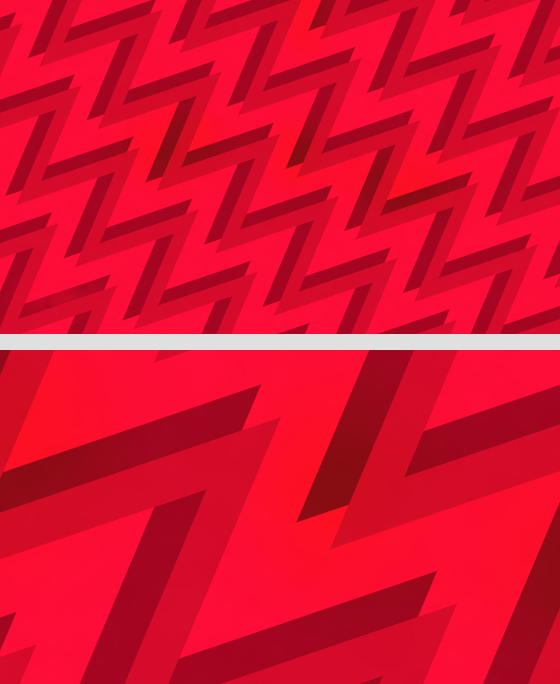
Top: the whole. Bottom: its middle third, enlarged.
Reproduce this pattern procedurally as a WebGL 1 fragment shader.

```glsl
precision highp float;
uniform vec2 u_resolution;

const vec3 SCARLET = vec3(0.99, 0.05, 0.22);
const vec3 CRIMSON = vec3(0.84, 0.04, 0.17);
const vec3 MAROON = vec3(0.65, 0.02, 0.13);

float cross2(vec2 a, vec2 b) {
  return a.x * b.y - a.y * b.x;
}

// Coordinates of v along two slanted axes
vec2 toAxes(vec2 v, vec2 first, vec2 second) {
  return vec2(cross2(v, second), cross2(first, v)) / cross2(first, second);
}

// Signed distance to a box given by its low and high corners
float box(vec2 p, vec2 low, vec2 high) {
  vec2 d = abs(p - 0.5 * (low + high)) - 0.5 * (high - low);
  return length(max(d, 0.0)) + min(max(d.x, d.y), 0.0);
}

float fill(float dist, float pixel) {
  return 1.0 - smoothstep(-0.6 * pixel, 0.6 * pixel, dist);
}

float hash(vec2 p) {
  return fract(sin(dot(p, vec2(127.1, 311.7))) * 43758.5);
}

float noise(vec2 p) {
  vec2 i = floor(p);
  vec2 f = fract(p);
  f = f * f * (3.0 - 2.0 * f);
  return mix(mix(hash(i), hash(i + vec2(1.0, 0.0)), f.x),
             mix(hash(i + vec2(0.0, 1.0)), hash(i + 1.0), f.x), f.y);
}

float fbm(vec2 p) {
  float sum = 0.0;
  float weight = 0.5;
  for (int i = 0; i < 4; i++) {
    sum += weight * noise(p);
    p = p * 2.03 + 7.1;
    weight *= 0.5;
  }
  return sum;
}

// Soft elliptical patch
float glow(vec2 p, vec2 center, vec2 radius) {
  vec2 d = (p - center) / radius;
  return exp(-dot(d, d));
}

// Distances to the zigzag band (x) and its shadow bars (y)
vec2 zigzag(vec2 q) {
  float steep = box(q, vec2(-0.19, 0.0), vec2(1.0, 0.172));
  float shallow = box(q, vec2(0.81, 0.0), vec2(1.0, 1.172));
  // Shadows tuck slightly under the band
  float steepShadow = box(q, vec2(0.0, -0.176), vec2(0.845, 0.04));
  float shallowShadow = box(q, vec2(0.65, 0.13), vec2(0.85, 1.04));
  return vec2(min(steep, shallow), min(steepShadow, shallowShadow));
}

// Nearest distances over the slanted lattice of repeats
vec2 zigzagField(vec2 q, vec2 alongStep, vec2 acrossStep) {
  vec2 base = floor(toAxes(q, alongStep, acrossStep));
  vec2 nearest = vec2(10.0);
  for (int j = -1; j <= 1; j++) {
    for (int i = -1; i <= 1; i++) {
      vec2 cell = base + vec2(float(i), float(j));
      vec2 local = q - cell.x * alongStep - cell.y * acrossStep;
      nearest = min(nearest, zigzag(local));
    }
  }
  return nearest;
}

void main() {
  vec2 p = gl_FragCoord.xy / u_resolution.x;

  // Slanted frame in which both zigzag arms are axis aligned
  vec2 steepArm = vec2(-0.0723, -0.1712);
  vec2 shallowArm = vec2(0.1771, 0.0602);
  vec2 q = toAxes(p - vec2(0.3516, 0.4258), steepArm, shallowArm);
  float pixel = 7.2 / u_resolution.x;
  vec2 dist = zigzagField(q, vec2(1.0), vec2(0.414, 1.583));

  // Uneven warm tint
  float warm = glow(p, vec2(0.31, 0.34), vec2(0.09, 0.07));
  warm += glow(p, vec2(0.53, 0.32), vec2(0.05, 0.06));
  warm += glow(p, vec2(0.72, 0.27), vec2(0.11, 0.06));
  warm += glow(p, vec2(0.55, 0.57), vec2(0.04, 0.06));
  warm = clamp(warm * (0.55 + 0.9 * fbm(p * 14.0)), 0.0, 1.0);

  // Rubbed patch where the shadow bars fade
  float rubbed = glow(p, vec2(0.11, 0.066), vec2(0.075, 0.03));
  rubbed *= smoothstep(0.15, 0.6, fbm(p * 35.0));

  vec3 ground = mix(SCARLET, vec3(0.99, 0.06, 0.13), warm);
  vec3 band = mix(CRIMSON, vec3(0.82, 0.05, 0.13), warm);
  vec3 shadow = mix(MAROON, vec3(0.53, 0.05, 0.07), warm);
  shadow = mix(shadow, vec3(0.76, 0.03, 0.15), rubbed);

  vec3 color = mix(ground, shadow, fill(dist.y, pixel));
  color = mix(color, band, fill(dist.x, pixel));
  color += 0.012 * (fbm(p * 60.0) - 0.47);
  gl_FragColor = vec4(color, 1.0);
}
```
